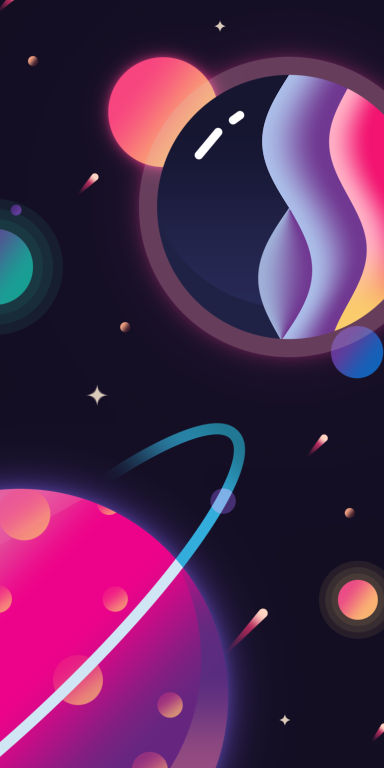
Write a Shadertoy shader that draws this background.

```glsl
const float PI = 3.14159;
const vec3 NIGHT = vec3(.077, .055, .137);
const vec3 PEACH = vec3(.98, .7, .45);
const vec3 PINK = vec3(.97, .27, .5);
const vec3 MAGENTA = vec3(.93, .01, .54);
const vec3 PURPLE = vec3(.44, .22, .57);
const vec3 LILAC = vec3(.67, .74, .91);

float cover(float d, float aa) { return 1. - smoothstep(-aa, aa, d); }
float glow(float d, float width) { return exp(-max(d, 0.) / width); }
float disc(vec2 p, vec2 c, float r) { return length(p - c) - r; }

// x: distance to the segment, y: position along it
vec2 segment(vec2 p, vec2 a, vec2 b) {
  vec2 ab = b - a;
  float t = clamp(dot(p - a, ab) / dot(ab, ab), 0., 1.);
  return vec2(length(p - a - ab * t), t);
}

float ellipse(vec2 q, vec2 radii) {
  float k = length(q / radii);
  return k * (k - 1.) / max(length(q / (radii * radii)), 1e-4);
}

// Disc shaded from upper left to lower right
vec3 ball(vec3 col, vec2 p, vec2 c, float r, vec3 from, vec3 to, float aa) {
  float t = smoothstep(-.8, .8, dot(p - c, vec2(.8, -.6)) / r);
  return mix(col, mix(from, to, t), cover(disc(p, c, r), aa));
}

vec3 halo(vec3 col, vec2 p, vec2 c, float r, float gap, vec3 tint, float aa) {
  for (int i = 1; i <= 3; i++)
    col = mix(col, tint, .09 * cover(disc(p, c, r + gap * float(i)), aa));
  return col;
}

vec3 comet(vec3 col, vec2 p, vec2 head, vec2 tail, float aa) {
  vec2 s = segment(p, tail, head);
  float r = (.0075 + .03 * length(head - tail)) * mix(.2, 1., s.y);
  vec3 tint = mix(vec3(.75, .18, .38), vec3(1., .83, .76), smoothstep(.65, 1., s.y));
  return mix(col, tint, cover(s.x - r, aa) * smoothstep(0., .85, s.y));
}

vec3 sparkle(vec3 col, vec2 p, vec2 c, float r) {
  vec2 q = sqrt(abs(p - c) / r);
  return mix(col, vec3(.86, .79, .73), 1. - smoothstep(.8, 1.12, q.x + q.y));
}

// Wavy bands of the glass planet
vec3 bandedSurface(vec2 p, float aa) {
  vec3 col = mix(vec3(.15, .16, .33), vec3(.085, .085, .19), smoothstep(1.2, 1.7, p.y));
  col = mix(vec3(.12, .13, .27), col, cover(disc(p, vec2(.755, 1.57), .372), aa));
  float swing = .07 * sin(PI * (1.805 - p.y) / .346);
  float middle = .753 - .06 * max(1.458 - p.y, 0.);
  float wave = middle - swing, left = middle - abs(swing);
  float right = .906 - .049 * sin(PI * (1.771 - p.y) / .281);
  vec3 lens = mix(LILAC * .93, PURPLE, smoothstep(0., 1., (p.x - left) / max(wave - left, .01)));
  vec3 band = mix(LILAC, PURPLE, smoothstep(0., .9, (p.x - wave) / (right - wave)));
  vec3 hot = mix(vec3(1., .68, .77), vec3(.95, .08, .44), smoothstep(0., .11, p.x - right));
  hot = mix(vec3(.98, .8, .42), hot, smoothstep(1.17, 1.4, p.y));
  col = mix(col, lens, cover(left - p.x, aa));
  col = mix(col, band, cover(wave - p.x, aa));
  return mix(col, hot, cover(right - p.x, aa));
}

vec3 magentaSurface(vec2 p, float aa) {
  float slant = p.x - p.y;
  vec3 col = mix(MAGENTA, vec3(.4, .15, .5), smoothstep(-.18, .34, slant));
  col = mix(vec3(.88, .36, .62), col, smoothstep(-.68, -.36, slant));
  col = mix(col, vec3(.93, .42, .66), .3 * cover(.581 + .555 * p.x - p.y, aa));
  vec3 rim = mix(vec3(.62, .33, .5), vec3(.34, .18, .5), smoothstep(0., .25, p.y));
  float shade = cover(-disc(p, vec2(-.005, .281), .529), aa);
  col = mix(col, rim, .8 * shade * (1. - smoothstep(.3, .6, p.y)));
  vec3 craters[7] = vec3[7](vec3(.063, .661, .068), vec3(.284, .69, .031),
    vec3(.3, .44, .033), vec3(-.005, .44, .036), vec3(.203, .229, .065),
    vec3(.443, .164, .033), vec3(.39, -.005, .047));
  for (int i = 0; i < 7; i++) {
    vec3 c = craters[i];
    float t = smoothstep(-1., 1., dot(p - c.xy, vec2(.6, -.8)) / c.z);
    col = mix(col, mix(PINK, PEACH, t), mix(.3, .75, t) * cover(disc(p, c.xy, c.z), aa));
  }
  return col;
}

void mainImage(out vec4 fragColor, in vec2 fragCoord) {
  vec2 p = fragCoord / iResolution.xy * vec2(1., 2.);
  float aa = .8 / iResolution.x;
  vec2 orangeC = vec2(.425, 1.708), tealC = vec2(-.013, 1.305), amberC = vec2(.932, .438);
  float glass = disc(p, vec2(.753, 1.461), .344);
  float magenta = disc(p, vec2(.052, .185), .542);

  // Sky and soft light
  vec3 col = NIGHT + vec3(.012, .008, .02) * glow(glass - .05, .2);
  col += vec3(.2, .04, .1) * glow(glass - .047, .022);
  col += vec3(.19, .14, .36) * glow(magenta, .035);
  col += vec3(.4, .08, .18) * glow(disc(p, orangeC, .143), .014);

  // Comets, sparkles and tiny moons
  vec4 comets[5] = vec4[5](vec4(.247, 1.539, .2, 1.49), vec4(.844, .859, .797, .807),
    vec4(.685, .403, .58, .29), vec4(1., .107, .966, .065), vec4(.04, 2.015, -.01, 1.965));
  for (int i = 0; i < 5; i++) col = comet(col, p, comets[i].xy, comets[i].zw, aa);
  vec3 stars[3] = vec3[3](vec3(.573, 1.932, .021), vec3(.253, .971, .034), vec3(.742, .125, .021));
  vec2 moons[3] = vec2[3](vec2(.086, 1.841), vec2(.326, 1.148), vec2(.911, .664));
  for (int i = 0; i < 3; i++) {
    col = sparkle(col, p, stars[i].xy, stars[i].z);
    col = ball(col, p, moons[i], .013, vec3(.93, .62, .5), vec3(.25, .12, .18), aa);
  }

  // Planets with stepped halos
  col = halo(col, p, tealC, .099, .026, vec3(.16, .72, .62), aa);
  col = ball(col, p, tealC, .099, vec3(.36, .28, .57), vec3(.1, .62, .58), aa);
  col = ball(col, p, vec2(.042, 1.453), .014, vec3(.3, .18, .5), vec3(.38, .24, .6), aa);
  col = halo(col, p, amberC, .052, .0165, vec3(.9, .75, .45), aa);
  col = ball(col, p, amberC, .052, vec3(.92, .3, .52), PEACH, aa);

  // Glass planet, companions and translucent shell
  col = ball(col, p, orangeC, .143, PINK, PEACH, aa);
  col = ball(col, p, vec2(.93, 1.083), .068, vec3(.4, .22, .6), vec3(.08, .38, .72), aa);
  col = mix(col, vec3(.85, .8, .78), .2 * cover(glass - .047, aa));
  col = mix(col, bandedSurface(p, aa), cover(glass, aa));
  float shine = min(segment(p, vec2(.518, 1.596), vec2(.568, 1.656)).x,
    segment(p, vec2(.607, 1.687), vec2(.625, 1.7)).x);
  col = mix(col, vec3(1.), cover(shine - .011, aa));

  // Magenta planet, tilted ring and its moon
  float inside = cover(magenta, aa);
  col = mix(col, magentaSurface(p, aa), inside);
  vec2 q = mat2(.731, .682, .682, -.731) * (p - vec2(-.018, .281));
  float fade = q.y > 0. ? 1. : smoothstep(.52, .84, q.x);
  vec3 tint = mix(vec3(.2, .68, .86), vec3(.13, .47, .58), smoothstep(.68, .86, q.x));
  tint = mix(tint, vec3(.82, .9, .96), inside);
  float ring = fade * cover(abs(ellipse(q, vec2(.859, .185))) - .0145, aa);
  col = mix(col, tint, ring);
  vec3 moonTint = mix(vec3(.29, .2, .48), vec3(.53, .7, .92), ring);
  col = mix(col, moonTint, .9 * cover(disc(p, vec2(.581, .695), .033), aa));

  fragColor = vec4(col, 1.);
}
```
